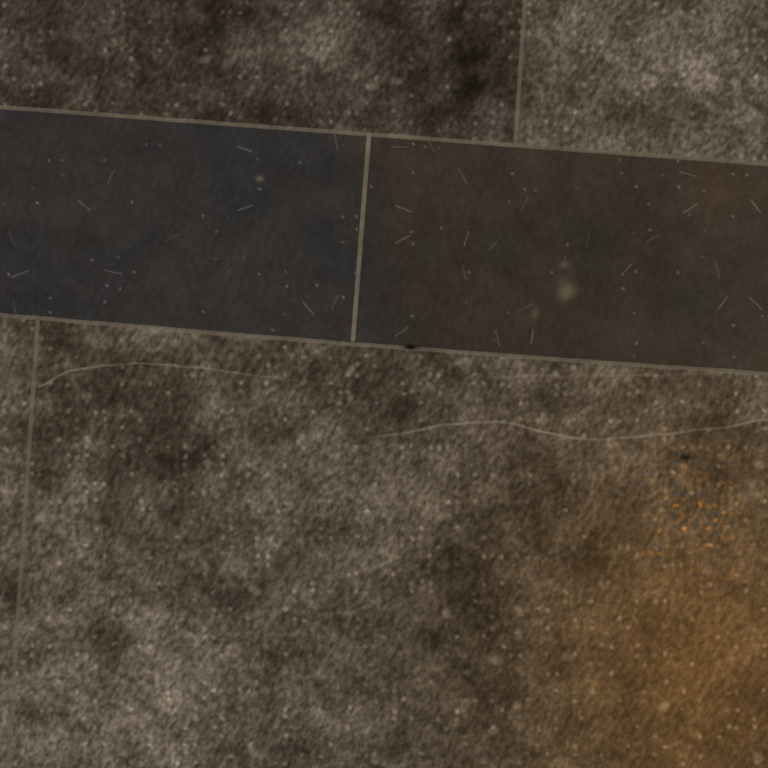
A WebGL 2 fragment shader for this texture:

```glsl
#version 300 es
precision highp float;
// Weathered stone paving: a dark smooth band crosses two grainy stone courses.
// Gradient noise gives grain and stains, jittered cells give flecks and
// scratches, and segment distances give the joints and pale veins.
uniform vec2 u_resolution;
out vec4 fragColor;

vec2 hash2(vec2 c) {
  uvec2 q = uvec2(ivec2(c) + 4096) * uvec2(1597334673u, 3812015801u);
  uint n = (q.x ^ q.y) * 1597334673u;
  n = (n ^ (n >> 15)) * 2246822519u;
  n ^= n >> 13;
  return vec2(n & 65535u, n >> 16) / 65535.0;
}

float gradDot(vec2 cell, vec2 f, vec2 corner) {
  float a = 6.2832 * hash2(cell + corner).x;
  return dot(vec2(cos(a), sin(a)), f - corner);
}

float noise(vec2 p) {
  vec2 i = floor(p), f = p - i, w = f * f * (3.0 - 2.0 * f), e = vec2(1, 0);
  return mix(mix(gradDot(i, f, e.yy), gradDot(i, f, e.xy), w.x),
             mix(gradDot(i, f, e.yx), gradDot(i, f, e.xx), w.x), w.y);
}

float fbm(vec2 p) {
  float sum = 0.0, amp = 1.0;
  for (int i = 0; i < 4; i++) {
    sum += amp * noise(p);
    p = mat2(1.6, 1.2, -1.2, 1.6) * p + 17.3;
    amp *= 0.55;
  }
  return sum;
}

float segment(vec2 p, vec2 a, vec2 b) {
  vec2 d = b - a;
  return length(p - a - d * clamp(dot(p - a, d) / dot(d, d), 0.0, 1.0));
}

float polyline(vec2 p, vec2 pts[7]) {
  float d = 1.0;
  for (int i = 0; i < 6; i++) d = min(d, segment(p, pts[i], pts[i + 1]));
  return d;
}

float stroke(float dist, float halfWidth, float soft) {
  return 1.0 - smoothstep(halfWidth - soft, halfWidth + soft, dist);
}

float blob(vec2 p, float x, float y, float rx, float ry) {
  vec2 d = (p - vec2(x, y)) / vec2(rx, ry);
  return exp(-dot(d, d));
}

// One randomly turned dash per cell; a short dash becomes a round fleck.
float flecks(vec2 p, float freq, float density, float len, float width) {
  vec2 q = p * freq, cell = floor(q), r = hash2(cell), s = hash2(cell + 911.0);
  float a = 6.2832 * s.x;
  vec2 dir = len * vec2(cos(a), sin(a)), c = 0.35 + 0.3 * r;
  float d = segment(q - cell, c - dir, c + dir);
  return step(s.y, density) * (0.3 + 0.7 * r.x) * stroke(d, width, width * 0.8);
}

void main() {
  vec2 p = gl_FragCoord.xy / u_resolution;
  float px = 1.0 / min(u_resolution.x, u_resolution.y), soft = max(px, 0.0012);
  vec2 warp = vec2(noise(p * 28.0), noise(p * 28.0 + 51.0)), wp = p + 0.0035 * warp;
  float cloud = fbm(p * 7.0), mottle = fbm(p * 24.0 + 8.0);
  vec2 g = mat2(0.85, 0.5, -0.5, 0.85) * p;
  float grain = noise(g * vec2(150, 95)) + 0.6 * noise(g * vec2(260, 190) + 31.0);

  // Joint layout
  float upperSeam = p.y - 0.8607 + 0.0742 * p.x;
  float lowerSeam = p.y - 0.59 + 0.077 * p.x + 0.01 * p.x * (1.0 - p.x);
  float top = smoothstep(-px, px, upperSeam), low = 1.0 - top;
  float isBand = smoothstep(-px, px, lowerSeam) * low;

  // Rough courses: slab tones, then light and dark patches (x, y, radius, gain)
  float right = smoothstep(-px, px, p.x - 0.6706 - 0.072 * (p.y - 0.811));
  vec3 topTone = mix(vec3(0.245, 0.215, 0.18), vec3(0.315, 0.28, 0.235), right);
  vec3 stone = mix(vec3(0.305, 0.27, 0.226), topTone, top);
  vec4 patches[10] = vec4[10](vec4(0.2, 0.16, 0.1, 0.07), vec4(0.39, 0.35, 0.08, 0.05),
    vec4(0.07, 0.02, 0.1, 0.06), vec4(0.92, 0.91, 0.04, 0.09), vec4(0.43, 0.97, 0.07, 0.04),
    vec4(0.21, 0.44, 0.05, -0.07), vec4(0.15, 0.16, 0.03, -0.1), vec4(0.62, 0.23, 0.1, -0.05),
    vec4(0.27, 0.97, 0.06, -0.06), vec4(0.63, 0.91, 0.06, -0.05));
  float light = 0.11 * cloud + 0.1 * mottle + 0.03 * low * stroke(p.x, 0.025, 0.025);
  for (int i = 0; i < 10; i++) {
    vec4 k = patches[i];
    light += k.w * blob(wp, k.x, k.y, k.z, k.z);
  }

  // Warm stain, streaky grain and mineral flecks
  float warm = low * blob(p + 0.03 * cloud, 0.92, 0.12, 0.25, 0.3);
  stone = mix(stone, vec3(0.405, 0.288, 0.158), 0.88 * warm);
  stone += light * mix(vec3(1.0, 0.94, 0.88), vec3(0.7, 0.5, 0.3), warm);
  stone *= 1.0 + 0.4 * grain * (1.0 - 0.35 * warm);
  float dots = 0.15 * flecks(wp, 85.0, 0.2, 0.05, 0.22) + 0.13 * flecks(wp, 32.0, 0.08, 0.06, 0.16);
  stone += dots * vec3(1.0, 0.93, 0.84);
  float sparks = low * blob(p, 0.9, 0.33, 0.07, 0.08);
  stone += sparks * flecks(wp, 95.0, 0.4, 0.14, 0.2) * vec3(0.3, 0.13, -0.03);
  stone = mix(stone, vec3(0.22, 0.23, 0.25), 0.8 * sparks * flecks(wp + 0.37, 75.0, 0.3, 0.1, 0.26));

  // Pale veins
  float longVein = polyline(wp, vec2[7](vec2(0.39, 0.411), vec2(0.52, 0.436), vec2(0.585, 0.448),
    vec2(0.645, 0.452), vec2(0.765, 0.426), vec2(0.86, 0.434), vec2(1.01, 0.454)));
  float leftVein = polyline(wp, vec2[7](vec2(0.05, 0.496), vec2(0.09, 0.515), vec2(0.135, 0.524),
    vec2(0.19, 0.527), vec2(0.26, 0.521), vec2(0.43, 0.499), vec2(0.52, 0.482)));
  float vein = stroke(longVein, 0.0017, 0.0016) * smoothstep(0.37, 0.58, p.x);
  vein = max(vein, 0.85 * stroke(leftVein, 0.0015, 0.0015) * smoothstep(0.53, 0.24, p.x));
  vein = max(vein, 0.45 * stroke(segment(wp, vec2(0.64, 0.509), vec2(1.01, 0.514)), 0.0018, 0.0018));
  stone = mix(stone, vec3(0.49, 0.44, 0.37), vein * clamp(0.6 + 0.6 * mottle, 0.25, 0.8));
  stone += 0.15 * blob(wp, 0.603, 0.529, 0.01, 0.007);
  stone *= 1.0 - 0.6 * blob(wp, 0.893, 0.405, 0.007, 0.004);

  // Dark band: cool and brown clouds, scratches, pale stains
  vec3 band = mix(vec3(0.192, 0.18, 0.172), vec3(0.212, 0.182, 0.153), smoothstep(0.42, 0.55, p.x));
  band += cloud * vec3(0.035, 0.018, 0.005) + 0.022 * (mottle + grain);
  band += smoothstep(0.75, 1.0, p.x) * vec3(0.03, 0.022, 0.015);
  band += 0.11 * flecks(wp, 24.0, 0.22, 0.24, 0.028) + 0.15 * flecks(wp, 55.0, 0.09, 0.04, 0.09);
  float stain = blob(p + 0.012 * warp, 0.738, 0.622, 0.01, 0.009) + blob(wp, 0.338, 0.768, 0.006, 0.004)
    + 0.7 * blob(wp, 0.735, 0.655, 0.007, 0.006) + 0.6 * blob(wp, 0.697, 0.592, 0.005, 0.007);
  band = mix(band, vec3(0.42, 0.37, 0.28), 0.75 * min(stain, 1.0));

  // Grout and a dark chip on the lower seam
  vec3 color = mix(stone, band, isBand);
  vec3 grout = vec3(0.385, 0.35, 0.29) * (1.0 + 0.15 * mottle + 0.08 * grain);
  float seams = min(abs(upperSeam + 0.0006 * warp.x), abs(lowerSeam + 0.001 * warp.y));
  float joints = min(segment(p, vec2(0.6842, 1.01), vec2(0.6706, 0.811)),
                     segment(p, vec2(0.0495, 0.586), vec2(0.0095, -0.01)));
  float bandJoint = segment(p, vec2(0.4805, 0.824), vec2(0.4596, 0.558));
  color = mix(color, grout, 0.85 * stroke(min(seams, joints), 0.0028, soft));
  color = mix(color, grout * 1.08, 0.92 * stroke(bandJoint, 0.003, soft));
  color *= 1.0 - 0.85 * blob(wp, 0.534, 0.548, 0.009, 0.003);
  fragColor = vec4(clamp(color, 0.0, 1.0), 1.0);
}
```
